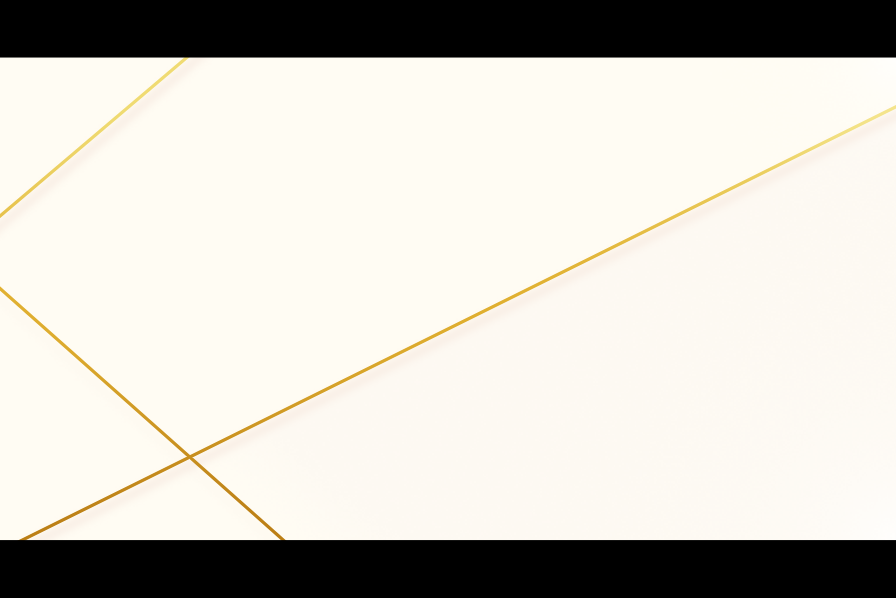
Reproduce this background procedurally as a WebGL 2 fragment shader.

```glsl
#version 300 es
precision highp float;
// Cream panel between two black bars, crossed by three thin gold lines.
// Each line is a signed distance to a straight edge; the same distance
// gives its soft shadow and the slightly darker plane under the long line.

#define BAR_BOTTOM 0.0967
#define BAR_TOP 0.9038
#define LINE_HALF_WIDTH 0.0027
#define SHADOW_OFFSET 0.013
#define SHADOW_SOFTNESS 0.011
#define SHADOW_STRENGTH 0.65
#define GRAIN 0.003

uniform vec2 u_resolution;
out vec4 outColor;

const vec3 CREAM = vec3(1.0, 0.988, 0.953);
const vec3 LOWER_CREAM = vec3(0.993, 0.977, 0.950);
const vec3 SHADOW = vec3(0.972, 0.925, 0.890);
const vec3 DARK_GOLD = vec3(0.73, 0.49, 0.08);
const vec3 MID_GOLD = vec3(0.88, 0.69, 0.19);
const vec3 PALE_GOLD = vec3(0.94, 0.86, 0.45);

float hash(vec2 p) {
  return fract(sin(dot(p, vec2(127.1, 311.7))) * 43758.5453);
}

// Signed distance to the line through a and b, positive above it (a.x < b.x)
float lineSide(vec2 p, vec2 a, vec2 b) {
  vec2 dir = normalize(b - a);
  return dot(p - a, vec2(-dir.y, dir.x));
}

// Gold brightens with height and toward the right edge
vec3 goldAt(vec2 p) {
  vec3 gold = mix(DARK_GOLD, MID_GOLD, smoothstep(0.05, 0.52, p.y));
  gold = mix(gold, PALE_GOLD, smoothstep(0.48, 0.84, p.y));
  return mix(gold, vec3(0.97, 0.92, 0.62), 0.6 * smoothstep(1.25, 1.5, p.x));
}

float shadowOf(float side) {
  float t = (side + SHADOW_OFFSET) / SHADOW_SOFTNESS;
  return SHADOW_STRENGTH * exp(-t * t);
}

float strokeOf(float side, float pixel) {
  return 1.0 - smoothstep(-0.6 * pixel, 0.6 * pixel, abs(side) - LINE_HALF_WIDTH);
}

void main() {
  // The canvas height is one unit
  vec2 p = gl_FragCoord.xy / u_resolution.y;
  float pixel = 1.0 / u_resolution.y;

  float corner = lineSide(p, vec2(0.0, 0.6387), vec2(0.3105, 0.9023));
  float falling = lineSide(p, vec2(0.0, 0.5176), vec2(0.4727, 0.0977));
  float rising = lineSide(p, vec2(0.039, 0.0977), vec2(1.5, 0.8223));

  // Cream planes, with white glows in the two right corners
  float lowerPlane = smoothstep(0.01, -0.03, rising) * smoothstep(0.0, 0.15, falling);
  vec3 color = mix(CREAM, LOWER_CREAM, lowerPlane);
  float glow = exp(-14.0 * length(p - vec2(1.5, BAR_TOP)))
             + exp(-9.0 * length(p - vec2(1.5, BAR_BOTTOM)));
  color = mix(color, vec3(1.0), min(glow, 1.0) * 0.8);
  color += GRAIN * (hash(floor(p * 342.0)) - 0.5);

  // Shadows lie under the lines
  color = mix(color, SHADOW, shadowOf(corner));
  color = mix(color, SHADOW, 0.2 * shadowOf(falling));
  color = mix(color, SHADOW, shadowOf(rising));

  // Gold strokes
  float stroke = max(strokeOf(corner, pixel), strokeOf(falling, pixel));
  stroke = max(stroke, strokeOf(rising, pixel));
  color = mix(color, goldAt(p), stroke);

  // Black bars
  float panel = smoothstep(-0.5 * pixel, 0.5 * pixel, p.y - BAR_BOTTOM)
              * smoothstep(-0.5 * pixel, 0.5 * pixel, BAR_TOP - p.y);
  outColor = vec4(color * panel, 1.0);
}
```
